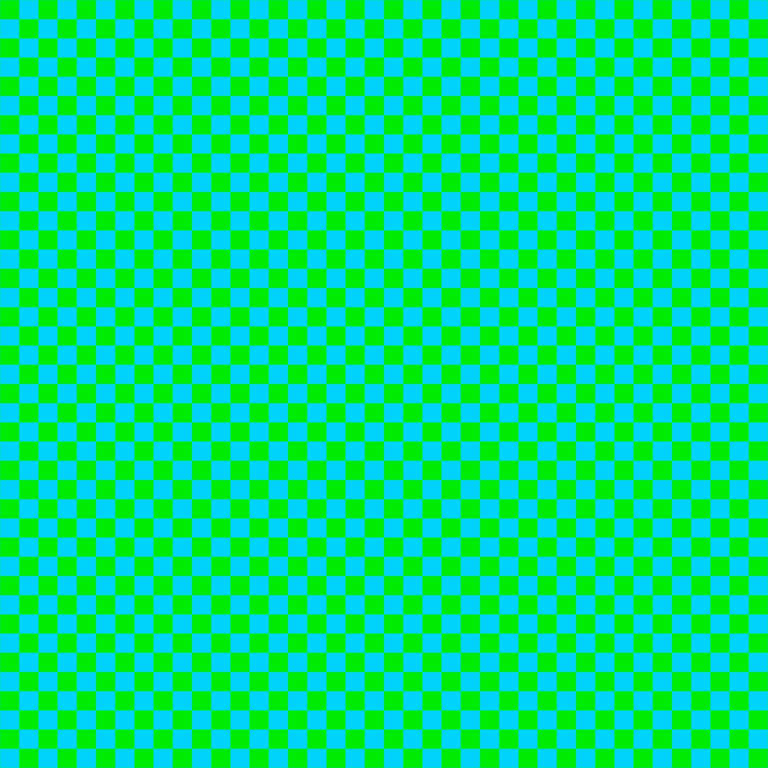
Write a three.js fragment shader that draws this pattern.

```glsl
// Seamless two-colour checkerboard of crisp green and sky-blue squares.
varying vec2 vUv;

const float REPEATS = 20.0;           // green-and-blue pairs across and up
const float EDGE_WIDTH = 1.0 / 512.0; // soft edge, as a fraction of the canvas
const vec3 GREEN = vec3(0.0, 0.92, 0.01);
const vec3 BLUE = vec3(0.0, 0.83, 0.99);

// Smoothed square wave per axis: +1 on the first half of a repeat, -1 on the second.
vec2 squareWave(vec2 uv) {
  vec2 triangle = 0.25 - abs(fract(uv * REPEATS + 0.25) - 0.5);
  vec2 edgeDistance = triangle / REPEATS;
  return clamp(2.0 * edgeDistance / EDGE_WIDTH, -1.0, 1.0);
}

void main() {
  // Equal signs on both axes give blue, opposite signs give green.
  vec2 wave = squareWave(vUv);
  float blueCoverage = 0.5 + 0.5 * wave.x * wave.y;
  gl_FragColor = vec4(mix(GREEN, BLUE, blueCoverage), 1.0);
}
```
